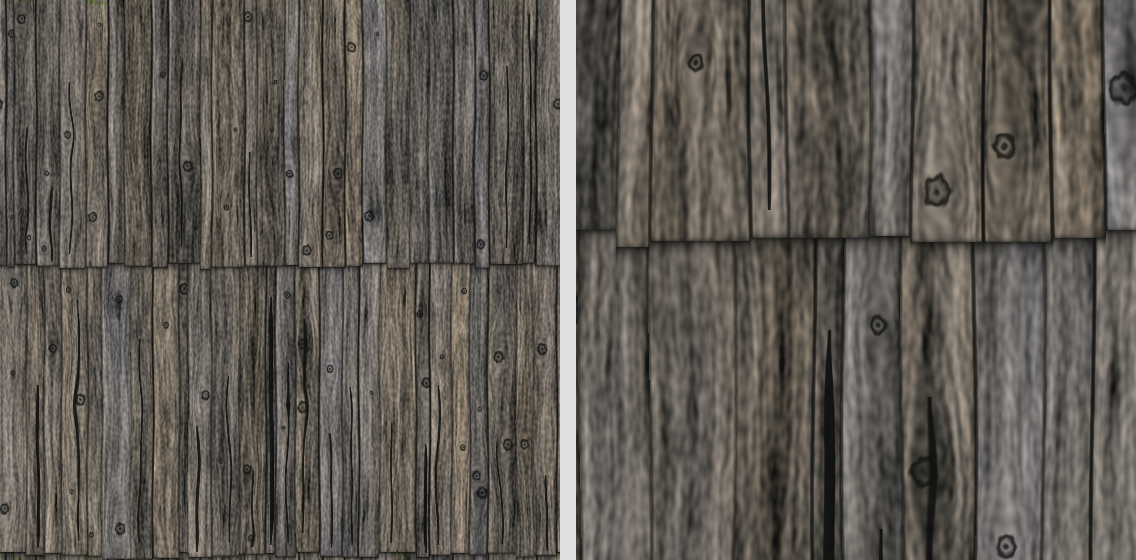
Left: the whole. Right: its middle third, enlarged.
A WebGL 2 fragment shader for this texture:

```glsl
#version 300 es
precision highp float;
// Weathered barn boards: two overlapping rows of narrow upright planks.
// Jittered cells give the planks; stretched gradient noise gives the grain,
// which bends around hashed knots and is cut by cracks, gaps and shadows.
uniform vec2 u_resolution;
out vec4 fragColor;

const float TAU = 6.2831853;
const float PLANKS = 26.0;

vec2 hash2(vec2 p) {
    vec3 q = fract(p.xyx * vec3(0.1031, 0.1030, 0.0973));
    q += dot(q, q.yzx + 33.33);
    return fract((q.xx + q.yz) * q.zy);
}

float gradAt(vec2 cell, vec2 offset) {
    float angle = TAU * hash2(cell).x;
    return dot(vec2(cos(angle), sin(angle)), offset);
}

float gradientNoise(vec2 p) {
    vec2 i = floor(p), f = p - i;
    vec2 s = f * f * f * (f * (f * 6.0 - 15.0) + 10.0);
    vec2 e = vec2(1.0, 0.0);
    return mix(mix(gradAt(i, f), gradAt(i + e, f - e), s.x),
               mix(gradAt(i + e.yx, f - e.yx), gradAt(i + 1.0, f - 1.0), s.x), s.y);
}

vec2 plankHash(float id, float row, float salt) {
    return hash2(vec2(mod(id, PLANKS) + 37.0 * row, salt));
}

float plankEdge(float id, float row) {
    return (id + 0.75 * (plankHash(id, row, 3.0).x - 0.5)) / PLANKS;
}

float plankAt(float x, float row) {
    float i = floor(x * PLANKS);
    return i - float(x < plankEdge(i, row)) + float(x >= plankEdge(i + 1.0, row));
}

// Height of the ragged lower end of a plank
float plankEnd(float id, float row) {
    return mix(0.008, 0.525, row) + 0.012 * (plankHash(id, row, 5.0).y - 0.5);
}

void main() {
    vec2 p = gl_FragCoord.xy / u_resolution;
    float soft = 1.0 / u_resolution.y;
    p.x += 0.0012 * sin(TAU * (3.0 * p.y + sin(TAU * p.x)));

    // Pick the row; the strip under the lower ends wraps to the upper row
    float upperEnd = plankEnd(plankAt(p.x, 1.0), 1.0);
    float lowerEnd = plankEnd(plankAt(p.x, 0.0), 0.0);
    float row = 1.0, above = 1.0;
    if (p.y < lowerEnd) {
        above = lowerEnd - p.y;
        p.y += 1.0;
    } else if (p.y < upperEnd) {
        above = upperEnd - p.y;
        row = 0.0;
    }
    float id = plankAt(p.x, row);
    float left = plankEdge(id, row), right = plankEdge(id + 1.0, row);
    float width = right - left;
    float fromEnd = p.y - plankEnd(id, row);
    vec2 look = plankHash(id, row, 11.0);
    vec2 seed = 90.0 * plankHash(id, row, 17.0);
    vec2 grain = vec2(p.x - left, p.y);

    // Knots: dark ringed ovals that push the grain aside
    float knotDark = 0.0;
    vec2 bend = vec2(0.0);
    for (float k = 0.0; k < 4.0; k++) {
        vec2 place = plankHash(id, row, 23.0 + k);
        vec2 kind = plankHash(id, row, 41.0 + k);
        if (kind.x > 0.32) continue;
        float radius = mix(0.0025, 0.0085, kind.y);
        vec2 d = grain - vec2(width * mix(0.25, 0.75, place.x),
                              mix(0.02, 0.525, row) + 0.12 * (k + place.y));
        d.y *= 0.85;
        float r = length(d) / radius + 0.35 * gradientNoise(d * 220.0 + seed);
        bend.x -= 0.75 * d.x * exp(-dot(d, d * vec2(1.0, 0.25)) / (7.0 * radius * radius));
        float rings = 0.6 + 0.4 * cos(r * 7.0);
        knotDark = max(knotDark, rings * (1.0 - smoothstep(0.95, 1.25 + soft / radius, r)));
    }
    grain += bend;
    grain.x += 0.005 * gradientNoise(vec2(grain.x * 14.0, p.y * 6.0) + seed);

    // Grain from broad weathered bands down to fine grit
    float tone = 0.55 + 0.22 * (look.x - 0.5);
    tone += 0.28 * gradientNoise(grain * vec2(55.0, 1.8) + seed);
    tone += 0.32 * gradientNoise(grain * vec2(125.0, 4.0) + seed.yx);
    tone += 0.30 * gradientNoise(grain * vec2(240.0, 22.0) + seed + 31.0);
    tone += 0.26 * gradientNoise(grain * vec2(290.0, 120.0) + seed + 67.0);
    tone += 0.14 * gradientNoise(p * vec2(9.0, 7.0) + seed);
    float arches = gradientNoise(grain * vec2(24.0, 3.0) + seed.yx + 12.0);
    tone += 0.07 * smoothstep(0.4, 0.8, look.y) * sin(arches * 48.0);

    // Drip stains and short splits near both ends of the row
    float band = exp(-pow((fromEnd - 0.085) / 0.035, 2.0))
               + exp(-pow((fromEnd - 0.44) / 0.025, 2.0));
    tone -= 0.3 * band * smoothstep(0.2, 0.45, gradientNoise(grain * vec2(130.0, 9.0) + seed));

    // Long tapering cracks
    vec2 crack = plankHash(id, row, 71.0), crackSize = plankHash(id, row, 73.0);
    float reach = mix(0.12, 0.48, crackSize.x);
    float crackWidth = mix(0.0006, 0.0030, pow(crackSize.y, 3.0))
                     * smoothstep(0.0, 0.3, 1.0 - abs(2.0 * fromEnd / reach - 1.0));
    float crackLine = abs(grain.x - width * mix(0.3, 0.7, crack.y)
                    - 0.006 * gradientNoise(vec2(p.y * 9.0, id)));
    float split = 1.0 - smoothstep(crackWidth, crackWidth + max(0.001, soft), crackLine);
    tone *= 1.0 - 0.9 * split * step(crack.x, 0.4) * step(0.0003, crackWidth);

    // Gaps between planks, with a pale lip and a soft shaded side
    float toLeft = p.x - left, toRight = right - p.x;
    float edgeId = id + step(toRight, toLeft);
    float gapDepth = mix(0.3, 0.95, plankHash(edgeId, row, 83.0).x);
    tone += 0.10 * exp(-abs(toLeft - 0.004) / 0.002) - 0.12 * exp(-toRight / 0.005);
    tone *= 1.0 - gapDepth * (1.0 - smoothstep(0.0004, 0.0012 + soft, min(toLeft, toRight)));

    // Knots, then the shadow where the upper row overlaps the lower
    tone *= 1.0 - 0.8 * knotDark;
    tone *= 1.0 - 0.85 * exp(-above / 0.004);
    tone *= 1.0 - 0.5 * exp(-fromEnd / 0.0018);

    // Grey-brown ramp, tinted warm or cool by plank, faint moss at the ends
    vec3 wood = mix(vec3(0.06, 0.065, 0.06), vec3(0.66, 0.62, 0.58), clamp(tone, 0.0, 1.25));
    float warmth = look.y - 0.5 + 0.5 * gradientNoise(grain * vec2(30.0, 3.0) + seed);
    wood *= 1.0 + warmth * vec3(0.06, 0.0, -0.11);
    float moss = smoothstep(0.1, 0.5, gradientNoise(p * vec2(25.0, 60.0) + seed));
    wood *= 1.0 - moss * smoothstep(0.985, 1.0, p.y) * vec3(0.2, 0.02, 0.35);
    fragColor = vec4(wood, 1.0);
}
```
